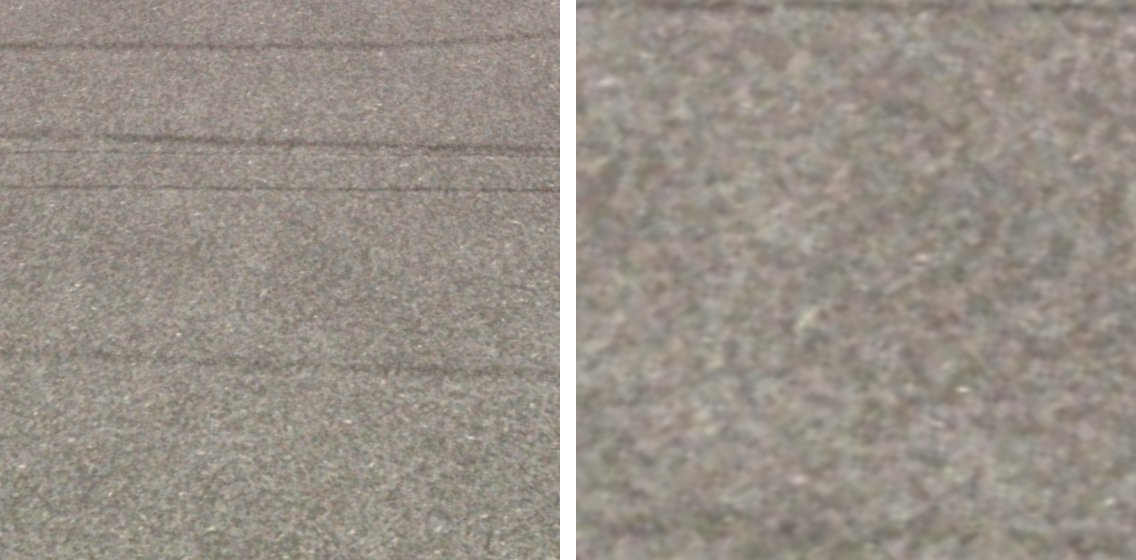
Left, the full canvas; right, a detail of the centre.
A three.js fragment shader for this texture:

```glsl
// Worn asphalt seen at a slant: fine grey-brown grain that shrinks with distance,
// sparse pale stone chips, and a few dark, nearly level seams.
// Layered value noise makes the grain; a jittered cell grid places the chips.

#define ASPHALT vec3(0.590, 0.561, 0.526)
#define CHIP_COLOUR vec3(1.0, 0.97, 0.88)
#define GRAIN_NEAR 0.0098
#define GRAIN_FAR 0.0064
#define GRAIN_CONTRAST 0.23
#define TINT_AMOUNT 0.055
#define MOTTLE_AMOUNT 0.035
#define CHIP_SHARE 0.17
#define CHIP_GLOW 0.15
#define SEAM_ROUGHNESS 0.004

varying vec2 vUv;

float hash(vec2 p) {
  vec3 q = fract(p.xyx * 0.1031);
  q += dot(q, q.yzx + 33.33);
  return fract((q.x + q.y) * q.z);
}

float noise(vec2 p) {
  vec2 i = floor(p);
  vec2 f = fract(p);
  f = f * f * (3.0 - 2.0 * f);
  float low = mix(hash(i), hash(i + vec2(1.0, 0.0)), f.x);
  float high = mix(hash(i + vec2(0.0, 1.0)), hash(i + 1.0), f.x);
  return mix(low, high, f.y);
}

// Noise centred on zero
float signedNoise(vec2 p) {
  return noise(p) - 0.5;
}

vec2 turn(vec2 p, float angle) {
  float c = cos(angle);
  float s = sin(angle);
  return vec2(c * p.x - s * p.y, s * p.x + c * p.y);
}

// Ground coordinates in grain widths, following the perspective
vec2 groundPosition(vec2 uv) {
  float slope = GRAIN_NEAR - GRAIN_FAR;
  float size = GRAIN_NEAR - slope * uv.y;
  return vec2((uv.x - 0.5) / size, 1.2 * log(GRAIN_NEAR / size) / slope) + 200.0;
}

// Pale chips: soft tilted ellipses, a few of them much brighter
float stoneChips(vec2 p) {
  vec2 cell = floor(p);
  float glow = 0.0;
  for (int y = -1; y <= 1; y++) {
    for (int x = -1; x <= 1; x++) {
      vec2 id = cell + vec2(float(x), float(y));
      float present = step(hash(id + 71.3), CHIP_SHARE);
      vec2 centre = id + vec2(hash(id + 11.7), hash(id + 37.1));
      vec2 d = turn(p - centre, 1.6 * (hash(id + 5.9) - 0.7));
      float radius = mix(0.25, 0.5, hash(id + 91.7));
      d /= radius * vec2(1.35, 0.8);
      float strength = hash(id + 53.3);
      strength = 0.25 + 0.5 * strength + 1.0 * pow(strength, 16.0);
      glow = max(glow, present * strength * exp(-dot(d, d)));
    }
  }
  return glow;
}

// Dark soft band with a faint light lip below it
float seam(float offset, float width) {
  float core = offset / width;
  float lip = core + 2.4;
  return exp(-core * core) - 0.22 * exp(-lip * lip);
}

// Broken strength along a seam, from faint to full
float wear(float x, float seed) {
  return mix(0.5, 1.1, noise(vec2(x * 9.0, seed)));
}

float seamShade(vec2 uv, vec2 ground) {
  float x = uv.x;
  float y = uv.y + SEAM_ROUGHNESS * signedNoise(ground * vec2(0.4, 0.6));
  y += 0.004 * signedNoise(vec2(x * 7.0, 3.5));
  float gap = 1.0 - 0.75 * exp(-pow((x - 0.16) / 0.022, 2.0));
  float shade = 0.085 * wear(x, 1.5) * seam(y - 0.917 - 0.024 * pow(x, 5.0), 0.0065);
  shade += 0.115 * gap * wear(x, 12.5) * seam(y - 0.759 + 0.027 * x, 0.0072);
  shade += 0.065 * wear(x, 23.5) * seam(y - 0.729 + 0.007 * x, 0.0026);
  shade += 0.105 * wear(x, 34.5) * seam(y - 0.667 + 0.007 * x, 0.0036);
  shade += 0.080 * wear(x, 45.5) * seam(y - 0.369 + 0.039 * x, 0.0100);
  return shade;
}

void main() {
  vec2 ground = groundPosition(vUv);
  float nearness = mix(1.12, 0.72, vUv.y);

  // Two turned layers of grain hide the noise lattice
  float grain = 0.6 * signedNoise(turn(ground, 0.35))
              + 0.45 * signedNoise(turn(ground * 1.8, -0.6) + 400.0);
  float mottle = signedNoise(vUv * vec2(7.0, 11.0) + 20.0)
               + 0.7 * signedNoise(ground * 0.22);

  // Slow drift from greenish near ground to mauve far ground, plus grain tint
  vec3 colour = ASPHALT + mix(vec3(-0.008, 0.004, -0.006), vec3(0.004, -0.008, 0.004), vUv.y);
  float greenTint = signedNoise(turn(ground * 0.7, 0.8) + 600.0);
  float warmTint = signedNoise(turn(ground * 0.8, -0.3) + 800.0);
  colour += TINT_AMOUNT * (greenTint * vec3(-0.5, 0.35, -0.1) + warmTint * vec3(0.45, 0.1, -0.6));

  colour += GRAIN_CONTRAST * nearness * grain + MOTTLE_AMOUNT * mottle;
  colour += CHIP_GLOW * nearness * stoneChips(ground * 0.8 + 50.0) * CHIP_COLOUR;
  colour -= seamShade(vUv, ground);

  gl_FragColor = vec4(colour, 1.0);
}
```
